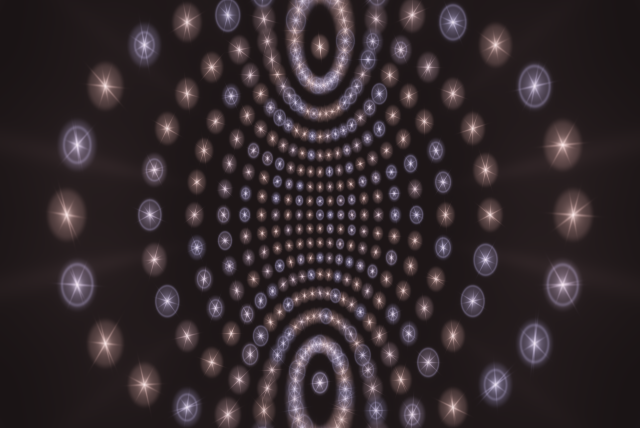
Give the GLSL for this background, as a Shadertoy shader.

```glsl
// Sparkling stars on the latitude and longitude grid of a sphere, seen from inside.
// Each view ray is intersected with the unit sphere; the grid nodes around the hit
// are projected back to the canvas and drawn as flat flares scaled by their depth.

const float PI = 3.14159265;
const vec2 CENTRE = vec2(0.5, 0.498);      // view axis, in canvas fractions
const vec2 FOCAL = vec2(0.1385, 0.277);    // focal lengths, in canvas fractions
const float EYE_OFFSET = 0.706;            // eye distance behind the sphere centre
const float COLUMNS = 32.0;                // stars around the equator
const float POLE_ROW = 8.0;                // rows from equator to pole
const float STAR_SIZE = 0.074;             // halo radius on the unit sphere
const float RAY_WIDTH = 0.045;             // relative to the halo radius
const vec3 BACKDROP = vec3(0.094, 0.072, 0.077);
const vec3 HAZE = vec3(0.060, 0.046, 0.047);
const vec3 WARM = vec3(1.00, 0.75, 0.72);
const vec3 COOL = vec3(0.76, 0.74, 1.05);

// Sine-free hash of a grid node, three values in 0..1
vec3 hash3(vec2 cell) {
    vec3 h = fract(cell.xyx * vec3(0.1031, 0.1030, 0.0973) + 0.137);
    h += dot(h, h.yxz + 33.33);
    return fract((h.xxy + h.yzz) * h.zyx);
}

// Unit-sphere position of a grid node; z points into the scene
vec3 nodePosition(vec2 node, float cellAngle) {
    vec2 a = node * cellAngle;
    return vec3(cos(a.y) * sin(a.x), sin(a.y), cos(a.y) * cos(a.x));
}

// Flare: soft halo, hot core, optional ring and thin rays at random angles
vec3 flare(vec2 q, float pixel, vec3 seed) {
    float r = length(q);
    if (r > 2.4) return vec3(0.0);
    float disc = 1.0 - smoothstep(0.75, 1.05 + pixel, r);
    float halo = 0.16 * disc + 0.42 * exp(-3.0 * r * r);
    float core = 0.85 * exp(-22.0 * r * r);

    float width = max(RAY_WIDTH, 0.6 * pixel);
    float rays = 0.0;
    for (int i = 0; i < 4; i++) {
        float fi = float(i);
        float angle = PI * fract(seed.x + fi * 0.25 + 0.16 * seed.y * fi);
        vec2 dir = vec2(cos(angle), sin(angle));
        float reach = 0.36 + 0.34 * fract(seed.z * 7.0 + fi * 0.618);
        float across = dot(q, vec2(-dir.y, dir.x)) / width;
        float along = dot(q, dir) / reach;
        rays += exp(-across * across - along * along);
    }
    rays *= 0.62 * sqrt(RAY_WIDTH / width);

    float ringRadius = mix(0.48, 0.92, seed.y);
    float ringOffset = (r - ringRadius) / max(0.07, pixel);
    float ring = 0.28 * step(0.62, seed.z) * exp(-ringOffset * ringOffset);

    vec3 tint = mix(WARM, COOL, smoothstep(0.25, 0.95, seed.z));
    return tint * (halo + rays) + mix(tint, vec3(1.0), 0.3) * core + COOL * ring;
}

// Dim backdrop with faint radial streaks outside the grid
vec3 backdrop(vec2 view) {
    float angle = atan(abs(view.y), abs(view.x));
    float outside = smoothstep(1.3, 2.5, length(view * vec2(1.0, 1.15)));
    float wedge = 0.5 + 0.5 * cos(16.0 * (angle - 0.171));
    float streak = pow(wedge, 14.0) * exp(-3.0 * angle);
    float side = exp(-2.2 * angle * angle);
    float haze = 0.30 + outside * (0.50 * side + 0.14 * wedge + 0.9 * streak);
    float fade = 1.0 - 0.25 * smoothstep(2.6, 4.0, length(view));
    return (BACKDROP + HAZE * haze) * fade;
}

void mainImage(out vec4 fragColor, in vec2 fragCoord) {
    vec2 view = (fragCoord / iResolution.xy - CENTRE) / FOCAL;
    float pixelAngle = 1.0 / (iResolution.y * FOCAL.y);
    float cellAngle = 2.0 * PI / COLUMNS;

    // Far hit of the view ray on the unit sphere
    vec3 eye = vec3(0.0, 0.0, -EYE_OFFSET);
    vec3 ray = normalize(vec3(view, 1.0));
    float b = dot(eye, ray);
    vec3 hit = eye + ray * (sqrt(b * b + 1.0 - EYE_OFFSET * EYE_OFFSET) - b);
    vec2 nearest = round(vec2(atan(hit.x, hit.z), asin(clamp(hit.y, -1.0, 1.0))) / cellAngle);

    // Sum the surrounding stars; columns crowd together near the poles
    vec3 light = vec3(0.0);
    for (int j = -1; j <= 1; j++) {
        for (int i = -3; i <= 3; i++) {
            vec2 node = nearest + vec2(i, j);
            float row = abs(node.y);
            if (row > POLE_ROW) continue;
            bool isPole = row > POLE_ROW - 0.5;
            vec3 position = nodePosition(node, cellAngle);
            float depth = position.z + EYE_OFFSET;
            if (depth < 0.08) continue;
            vec2 id = vec2(isPole ? 0.0 : mod(node.x, COLUMNS), node.y + POLE_ROW);
            vec3 seed = hash3(id + 3.0);
            float scale = depth / STAR_SIZE;
            vec2 q = (view - position.xy / depth) * scale;
            float weight = isPole ? 1.0 / 7.0 : mix(0.75, 0.5, smoothstep(5.0, 7.0, row));
            light += weight * flare(q, pixelAngle * scale, seed);
        }
    }

    vec3 color = backdrop(view) + 0.85 * (1.0 - exp(-1.25 * light));
    fragColor = vec4(clamp(color, 0.0, 1.0), 1.0);
}
```
